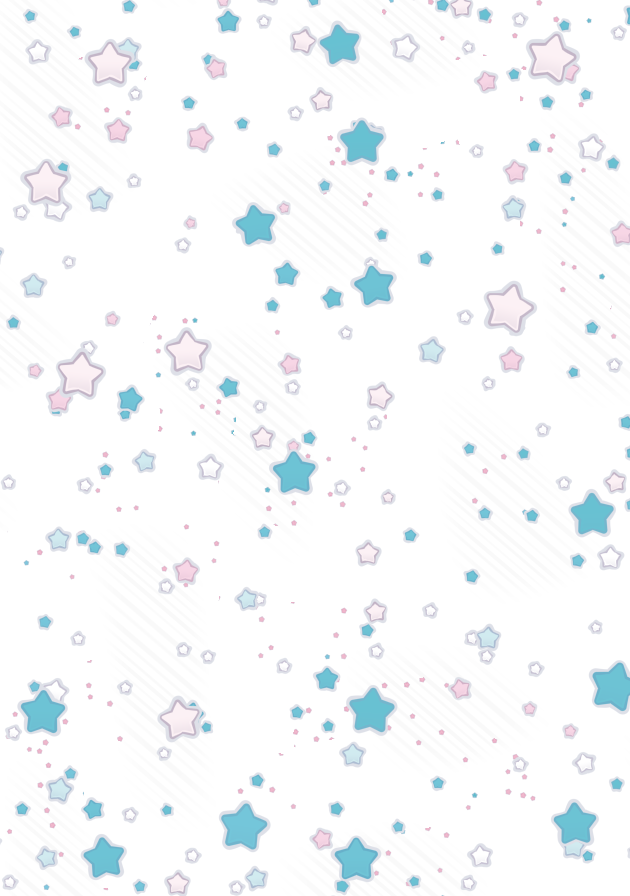
Write a Shadertoy shader that draws this pattern.

```glsl
// Lengths are fractions of the canvas width
const float BIG_CELL = 0.25, BIG_RADIUS = 0.037, BIG_DENSITY = 0.80;
const float MID_CELL = 0.125, MID_RADIUS = 0.0185, MID_DENSITY = 0.58;
const float BEAD_CELL = 0.08, BEAD_RADIUS = 0.0092, BEAD_DENSITY = 0.56;
const float DOT_CELL = 0.03, DOT_RADIUS = 0.0042, DOT_DENSITY = 0.34;
const float CLUSTER_SHARE = 0.24;
const float HALO_WIDTH = 0.0048;
const float MAX_TILT = 0.28;
const float STREAK_DEPTH = 0.022;

// Kinds: candy, teal, rose, blush, ice, white
const int TEAL = 1;
const vec3 FILL[6] = vec3[6](
    vec3(0.94, 0.72, 0.80), vec3(0.44, 0.77, 0.84), vec3(0.97, 0.84, 0.90),
    vec3(0.99, 0.945, 0.96), vec3(0.82, 0.92, 0.94), vec3(1.0));
const vec3 RIM[6] = vec3[6](
    vec3(0.90, 0.66, 0.76), vec3(0.40, 0.69, 0.79), vec3(0.82, 0.68, 0.77),
    vec3(0.74, 0.67, 0.75), vec3(0.62, 0.70, 0.80), vec3(0.75, 0.72, 0.80));
const vec3 HALO = vec3(0.87, 0.88, 0.91);
const vec3 SKY = vec3(0.50, 0.79, 0.89);
const vec3 DEEP_TEAL = vec3(0.34, 0.73, 0.79);

vec3 hash33(vec3 p) {
    p = fract(p * vec3(0.1031, 0.1030, 0.0973));
    p += dot(p, p.yxz + 33.33);
    return fract((p.xxy + p.yxx) * p.zyx);
}

// Signed distance to a five-pointed star with soft corners
float starDistance(vec2 p, float radius, float waist) {
    const vec2 k1 = vec2(0.80902, -0.58779);
    const vec2 k2 = vec2(-k1.x, k1.y);
    float rounding = 0.16 * radius;
    float r = radius - rounding;
    p.x = abs(p.x);
    p -= 2.0 * max(dot(k1, p), 0.0) * k1;
    p -= 2.0 * max(dot(k2, p), 0.0) * k2;
    p.x = abs(p.x);
    p.y -= r;
    vec2 edge = waist * vec2(-k1.y, k1.x) - vec2(0.0, 1.0);
    float h = clamp(dot(p, edge) / dot(edge, edge), 0.0, r);
    return length(p - edge * h) * sign(p.y * edge.x - p.x * edge.y) - rounding;
}

float cover(float d) {
    float soft = 0.75 / iResolution.x;
    return smoothstep(soft, -soft, d);
}

// One star: pale wobbly halo, uneven rim, flat fill
void paintStar(inout vec3 col, vec2 p, float radius, float waist, float halo, int kind, vec3 rnd) {
    float tilt = (rnd.x - 0.5) * 2.0 * MAX_TILT;
    float c = cos(tilt), s = sin(tilt);
    p = mat2(c, s, -s, c) * p;
    float d = starDistance(p, radius, waist);
    float angle = atan(p.y, p.x);
    float wobble = sin(angle * 3.0 + rnd.y * 6.3) + 0.6 * sin(angle * 7.0 + rnd.z * 6.3);
    float rimWidth = radius * 0.07 + 0.0011 + 0.0006 * wobble;

    vec3 fill = FILL[kind];
    if (kind == TEAL) fill = mix(fill, rnd.y < 0.5 ? SKY : DEEP_TEAL, rnd.z * 0.8);
    vec3 rim = mix(RIM[kind], HALO, 0.3 * rnd.z);
    fill = mix(fill, rim, 0.25 * cover(d + rimWidth * 1.8) * smoothstep(0.2, -0.8, p.y / radius));

    col = mix(col, HALO, cover(d - halo * (1.0 + 0.22 * wobble)));
    col = mix(col, rim, cover(d));
    col = mix(col, fill, cover(d + rimWidth));
}

// Jittered grid of stars; shares holds cumulative kind thresholds
void scatter(inout vec3 col, vec2 uv, float cell, float radius, float density,
             float waist, float halo, int firstKind, vec4 shares, float seed) {
    vec2 base = floor(uv / cell);
    for (int y = -1; y <= 1; y++)
    for (int x = -1; x <= 1; x++) {
        vec2 id = base + vec2(x, y);
        vec3 place = hash33(vec3(id + 50.0, seed));
        vec3 look = hash33(vec3(id + 90.0, seed + 17.0));
        if (place.z > density) continue;
        vec2 center = (id + 0.5 + 0.84 * (place.xy - 0.5)) * cell;
        int kind = min(firstKind + int(dot(step(shares, vec4(look.x)), vec4(1.0))), 5);
        float size = radius * mix(0.84, 1.1, look.y);
        paintStar(col, uv - center, size, waist, halo, kind, look.yzx);
    }
}

// Faint diagonal hatching that fades in and out in patches
float streaks(vec2 uv) {
    float across = dot(uv, vec2(0.65, 0.76));
    float along = dot(uv, vec2(0.76, -0.65));
    float lines = sin(across * 420.0 + 2.0 * sin(across * 47.0)) + 0.5 * sin(across * 173.0);
    float patches = sin(across * 19.0 + 2.0 * sin(along * 7.0)) + sin(along * 13.0 + across * 5.0);
    return smoothstep(-0.1, 0.9, lines) * smoothstep(0.1, 1.3, patches);
}

void mainImage(out vec4 fragColor, in vec2 fragCoord) {
    vec2 uv = fragCoord / iResolution.x;
    vec3 col = vec3(1.0 - STREAK_DEPTH * streaks(uv));

    // Dots gather in a few clusters
    vec2 cluster = floor(uv / (DOT_CELL * 4.0) + 0.12 * sin(uv.yx * 31.0));
    float gathered = step(hash33(vec3(cluster + 20.0, 5.0)).x, CLUSTER_SHARE);
    scatter(col, uv, DOT_CELL, DOT_RADIUS, DOT_DENSITY * gathered,
            0.8, 0.0006, 0, vec4(0.88, 2.0, 2.0, 2.0), 3.0);

    // Beads, small stars and large stars, back to front
    scatter(col, uv, BEAD_CELL, BEAD_RADIUS, BEAD_DENSITY,
            0.78, HALO_WIDTH * 0.75, TEAL, vec4(0.50, 0.66, 0.68, 0.70), 11.0);
    scatter(col, uv, MID_CELL, MID_RADIUS, MID_DENSITY,
            0.66, HALO_WIDTH * 0.8, TEAL, vec4(0.17, 0.40, 0.56, 0.83), 23.0);
    scatter(col, uv, BIG_CELL, BIG_RADIUS, BIG_DENSITY,
            0.58, HALO_WIDTH, TEAL, vec4(0.46, 0.50, 2.0, 2.0), 37.0);

    fragColor = vec4(col, 1.0);
}
```
